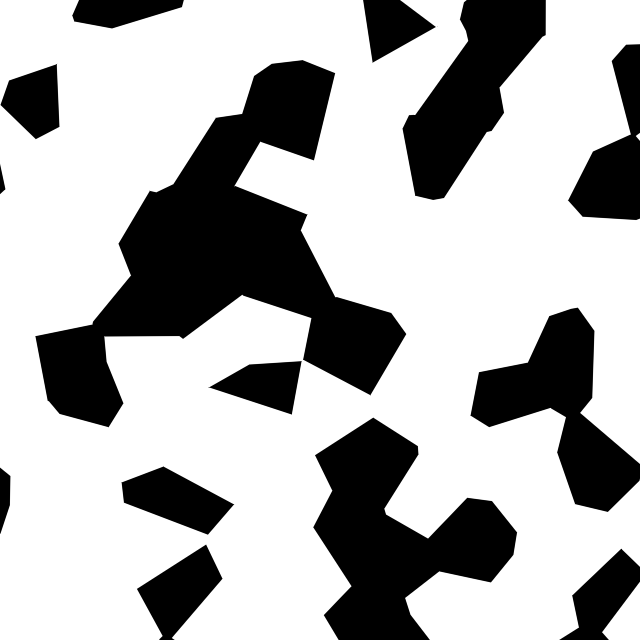
Reproduce this pattern procedurally as a three.js fragment shader.

```glsl
varying vec2 vUv;

const float CELLS = 10.0;            // Voronoi cells across the canvas
const float DARK_PER_ROW = 3.0;      // dark cells in each row of CELLS
const float JITTER = 1.0;            // 0 = regular grid, 1 = fully scattered
const float EDGE_HALF_WIDTH = 0.001; // edge smoothing, in canvas units
const float SEED = 17.0;
const vec3 LIGHT_COLOR = vec3(1.0);
const vec3 DARK_COLOR = vec3(0.0);

vec2 hash2(vec2 p) {
  vec3 q = fract(vec3(p.xyx) * vec3(0.1031, 0.1030, 0.0973));
  q += dot(q, q.yzx + 33.33);
  return fract((q.xx + q.yz) * q.zy);
}

// Each row shuffles its columns, so the dark share stays even:
// stride 1 groups the dark cells, stride 3 spreads them out.
bool isDark(vec2 cell) {
  vec2 rnd = hash2(vec2(cell.y + 40.0, SEED * 3.0));
  float stride = rnd.x < 0.5 ? 1.0 : 3.0;
  float offset = floor(rnd.y * CELLS);
  float slot = mod(cell.x * stride + offset + 0.5, CELLS);
  return slot < DARK_PER_ROW;
}

// Signed distance to the border between dark and light cells,
// in cell units, positive inside the dark ones.
float darkRegion(vec2 p) {
  vec2 home = floor(p);
  vec2 nearDark = vec2(100.0);
  vec2 nearLight = vec2(-100.0);

  // Nearest seed of each tone, relative to p
  for (int y = -2; y <= 2; y++) {
    for (int x = -2; x <= 2; x++) {
      vec2 cell = home + vec2(float(x), float(y));
      vec2 scatter = (hash2(cell + 20.0 + SEED) - 0.5) * JITTER;
      vec2 toSeed = cell + 0.5 + scatter - p;
      float d2 = dot(toSeed, toSeed);
      if (isDark(cell)) {
        if (d2 < dot(nearDark, nearDark)) nearDark = toSeed;
      } else {
        if (d2 < dot(nearLight, nearLight)) nearLight = toSeed;
      }
    }
  }

  // Distance to the bisector of the two seeds
  float difference = dot(nearLight, nearLight) - dot(nearDark, nearDark);
  return difference / (2.0 * max(length(nearLight - nearDark), 0.0001));
}

void main() {
  float dist = darkRegion(vUv * CELLS) / CELLS;
  float dark = smoothstep(-EDGE_HALF_WIDTH, EDGE_HALF_WIDTH, dist);
  gl_FragColor = vec4(mix(LIGHT_COLOR, DARK_COLOR, dark), 1.0);
}
```
